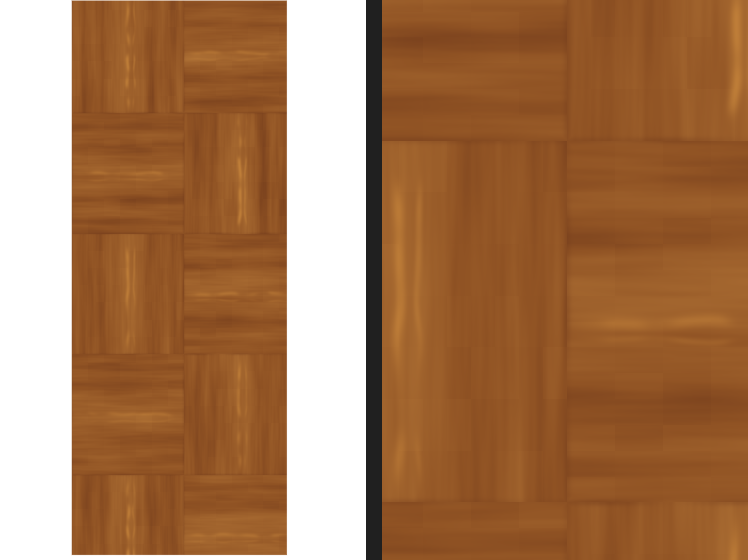
Left: the whole. Right: its middle third, enlarged.
Write a WebGL 1 fragment shader that draws this texture.

```glsl
precision highp float;
// Parquet panel on white: two columns of wooden tiles with alternating grain direction.

uniform vec2 u_resolution;

const vec3 PAPER = vec3(1.0);
const vec3 DARK_WOOD = vec3(0.44, 0.225, 0.105);
const vec3 MID_WOOD = vec3(0.565, 0.325, 0.14);
const vec3 LIGHT_WOOD = vec3(0.67, 0.43, 0.20);
const vec3 HONEY = vec3(0.80, 0.54, 0.24);

// Panel and tiles, in canvas heights; x is measured from the centre
const vec2 PANEL_MIN = vec2(-0.1986, 0.009);
const vec2 PANEL_MAX = vec2(0.1855, 0.999);
const vec2 TILE = vec2(0.1995, 0.2153);
const vec2 TILE_ORIGIN = vec2(0.0012, 0.1523);

float hash(vec2 p) {
  return fract(sin(dot(p, vec2(127.1, 311.7))) * 43758.547);
}

vec2 gradientAt(vec2 p) {
  float angle = 6.28318 * hash(p);
  return vec2(cos(angle), sin(angle));
}

// Gradient noise, roughly -0.7 to 0.7
float noise(vec2 p) {
  vec2 i = floor(p), f = fract(p);
  vec2 u = f * f * f * (f * (f * 6.0 - 15.0) + 10.0);
  vec2 e = vec2(1.0, 0.0);
  float a = dot(gradientAt(i), f);
  float b = dot(gradientAt(i + e.xy), f - e.xy);
  float c = dot(gradientAt(i + e.yx), f - e.yx);
  float d = dot(gradientAt(i + e.xx), f - e.xx);
  return mix(mix(a, b, u.x), mix(c, d, u.x), u.y);
}

// Soft stripe around a centre line
float stripe(float x, float centre, float width) {
  float d = (x - centre) / width;
  return exp(-d * d);
}

// Layered streaks, stretched along the grain
float streaks(vec2 grain, vec2 seed) {
  float sum = 0.0, amp = 0.55;
  vec2 freq = vec2(6.0, 0.9);
  for (int i = 0; i < 4; i++) {
    sum += amp * noise(grain * freq + seed + 0.37);
    freq *= vec2(2.1, 1.6);
    seed += 17.3;
    amp *= 0.72;
  }
  return sum;
}

// Darker bands that every tile shares, broken up along the grain
float darkBands(vec2 grain, vec2 seed) {
  float fade = 0.75 + 0.6 * noise(vec2(grain.y * 3.0, 0.5) + seed);
  float bands = 0.45 * stripe(grain.x, 0.11, 0.035)
              + 0.55 * stripe(grain.x, 0.27, 0.045)
              + 0.75 * stripe(grain.x, 0.71, 0.05)
              + 0.45 * stripe(grain.x, 0.90, 0.03);
  return bands * fade;
}

// Bright wavering heart line with a thinner companion
float heartLine(vec2 grain, vec2 seed) {
  float bend = 0.025 * noise(vec2(grain.y * 5.0, 0.3) + seed);
  float gaps = smoothstep(-0.45, 0.35, noise(vec2(grain.y * 7.0, 0.6) + seed));
  float ends = smoothstep(0.0, 0.15, grain.y) * smoothstep(1.0, 0.8, grain.y);
  float line = stripe(grain.x, 0.50 + bend, 0.017)
             + 0.55 * stripe(grain.x, 0.555 - bend, 0.010);
  return line * gaps * ends;
}

// grain.x runs across the fibres, grain.y along them
vec3 wood(vec2 grain, vec2 id, float upright) {
  vec2 seed = floor(40.0 * vec2(hash(id + 3.1), hash(id + 8.7)));
  float tone = 0.85 * streaks(grain, seed) - 0.75 * darkBands(grain, seed);
  tone += 0.38 * stripe(grain.x, 0.5, 0.22) + 0.10;
  tone += 0.12 * (hash(id + 5.3) - 0.5);
  // Faint stepped patches
  tone += 0.14 * (hash(floor(grain * vec2(14.0, 7.0)) + seed) - 0.5);
  vec3 colour = mix(MID_WOOD, LIGHT_WOOD, clamp(tone, 0.0, 1.0));
  colour = mix(colour, DARK_WOOD, clamp(-tone, 0.0, 1.0));
  float glow = heartLine(grain, seed) * mix(0.38, 0.68, upright);
  return mix(colour, HONEY, min(glow, 0.9));
}

// Thin shadow along the tile joints, uneven in strength
float seam(vec2 cell, vec2 p) {
  vec2 d = min(cell, 1.0 - cell) * TILE;
  float strength = 0.5 + 0.8 * noise(p * 24.0);
  return clamp(strength, 0.0, 1.0) * stripe(min(d.x, d.y), 0.0, 0.0022);
}

// Smooth coverage of the panel rectangle
float panelMask(vec2 p, float soft) {
  vec2 d = min(p - PANEL_MIN, PANEL_MAX - p);
  return smoothstep(-soft, soft, min(d.x, d.y));
}

void main() {
  vec2 p = (gl_FragCoord.xy - vec2(0.5 * u_resolution.x, 0.0)) / u_resolution.y;
  vec2 grid = (p - TILE_ORIGIN) / TILE;
  vec2 id = floor(grid), cell = fract(grid);
  float upright = 1.0 - mod(id.x + id.y, 2.0);
  vec2 grain = mix(vec2(1.0 - cell.y, cell.x), cell, upright);
  vec3 colour = wood(grain, id, upright);
  colour = mix(colour, DARK_WOOD, 0.45 * seam(cell, p));
  float soft = max(0.0012, 0.75 / u_resolution.y);
  gl_FragColor = vec4(mix(PAPER, colour, panelMask(p, soft)), 1.0);
}
```
